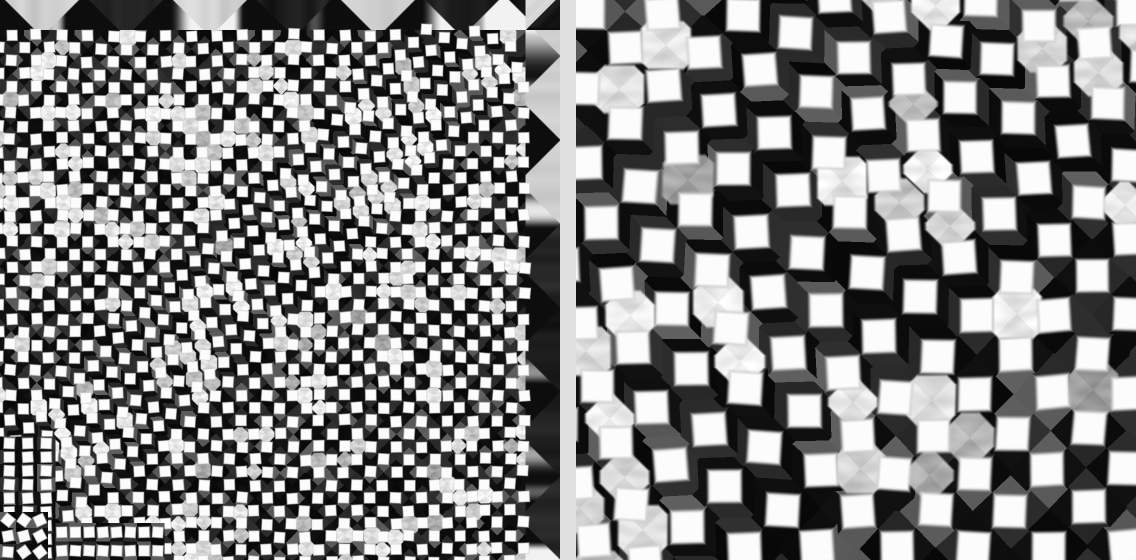
Left: the whole. Right: its middle third, enlarged.
A Shadertoy shader for this pattern:

```glsl
const float CELL = 0.0229;                // side of one checker cell
const float HALF_SIDE = 0.435;            // half side of a white square, in cells
const float SOFTNESS = 0.06;              // edge blur, in cells
const float JITTER = 0.14;                // scatter of the squares, in cells
const float TILT = 0.16;                  // random turn of the squares
const float WARP = 0.005;                 // slow bend of the lattice
const float SHEAR = 0.43;                 // slip per row inside the diagonal band
const vec2 BAND_ROWS = vec2(-5.0, 2.0);   // first and last slipping row
const vec2 EDGE = vec2(0.938, 0.946);     // where the squares end
const float WEDGE_WIDTH = 0.15;           // size of the large rim wedges
const float LIGHT_SHARE = 0.22;           // share of gaps filled with light
const float CLUSTERING = 0.7;             // clumping of the light gaps
const vec2 BRICK = vec2(0.033, 0.0245);   // spacing near the lower left corner
const float BLACK = 0.05, COAL = 0.17, SLATE = 0.36, SILVER = 0.82, WHITE = 0.99;

float hash(vec2 p) {
    vec3 q = fract(p.xyx * vec3(0.1031, 0.1030, 0.0973));
    q += dot(q, q.yzx + 33.33);
    return fract((q.x + q.y) * q.z);
}

float cornerSlope(vec2 cell, vec2 d) {
    float a = 6.2832 * hash(cell);
    return dot(vec2(cos(a), sin(a)), d);
}

// Gradient noise, about -0.7 to 0.7
float noise(vec2 p) {
    vec2 i = floor(p), f = p - i, s = f * f * (3.0 - 2.0 * f), o = vec2(1, 0);
    return mix(mix(cornerSlope(i, f), cornerSlope(i + o.xy, f - o.xy), s.x),
               mix(cornerSlope(i + o.yx, f - o.yx), cornerSlope(i + 1.0, f - 1.0), s.x), s.y);
}

vec2 rotate(vec2 p, float a) {
    float c = cos(a), s = sin(a);
    return vec2(c * p.x - s * p.y, s * p.x + c * p.y);
}

float chebyshev(vec2 p) { return max(abs(p.x), abs(p.y)); }

float slip(float row) { return SHEAR * clamp(row, BAND_ROWS.x, BAND_ROWS.y); }

vec2 latticeToCanvas(vec2 g) { return CELL * vec2(g.x + g.y, g.x - g.y); }

// Dark facet thrown outward by one side of a square
float facetTone(vec2 id, vec2 d) {
    float side = abs(d.x) > abs(d.y) ? sign(d.x) : 3.0 * sign(d.y);
    float h = hash(id + side * vec2(17.3, 41.7));
    return (h < 0.52 ? BLACK : h < 0.85 ? COAL : SLATE) + 0.04 * (hash(id + side) - 0.5);
}

// White square with a soft silver bevel over a ground tone
float paintSquare(float ground, float dist) {
    float tone = mix(WHITE, SILVER, smoothstep(0.76 * HALF_SIDE, HALF_SIDE, dist));
    return mix(tone, ground, smoothstep(-SOFTNESS, SOFTNESS, dist - HALF_SIDE));
}

// Streaks and wedges along the top and right rim
float rim(vec2 p) {
    vec2 r = p - EDGE;
    bool right = r.x > r.y;
    float along = min(r.x, r.y) > 0.0 ? p.x - p.y + 0.4 : right ? p.y : p.x;
    float lane = right ? 3.4 : 9.6;
    float streak = mix(BLACK, 0.95, smoothstep(0.02, 0.3, noise(vec2(along * 15.0, lane))));
    float k = floor(along / WEDGE_WIDTH);
    float f = abs(fract(along / WEDGE_WIDTH) - 0.5) * WEDGE_WIDTH;
    float h = hash(vec2(k, lane));
    float wedge = (h < 0.6 ? mix(BLACK, COAL, h * 1.6) : SILVER) + 0.1 * noise(vec2(along * 40.0, lane));
    return mix(wedge, streak, smoothstep(-0.002, 0.002, f - 0.012 - max(r.x, r.y)));
}

// Straight rows beside the lower left corner, tumbled in the corner itself
float bricks(vec2 p) {
    bool corner = chebyshev(p) < 0.0855;
    vec2 pitch = corner ? vec2(0.0285) : p.x < 3.0 * BRICK.x ? BRICK : BRICK.yx;
    vec2 id = floor(p / pitch);
    vec2 d = (p - (id + 0.5) * pitch) / CELL;
    d = rotate(d, (hash(id + 5.0) - 0.5) * (corner ? 1.5 : TILT));
    return paintSquare(facetTone(id, d), chebyshev(d));
}

float pattern(vec2 p) {
    if (p.x < 3.0 * BRICK.x && p.y < 9.0 * BRICK.y || p.x < 12.0 * BRICK.y && p.y < 2.0 * BRICK.x)
        return bricks(p);
    vec2 w = p + WARP * vec2(noise(p * 5.0), noise(p * 5.0 + 17.0));
    vec2 g = vec2(w.x + w.y, w.x - w.y) / (2.0 * CELL);
    float nearest = 100.0, ground = BLACK, light = 0.0, lightTone = SILVER;
    for (int b = -1; b <= 1; b++)
    for (int a = -1; a <= 1; a++) {
        float row = round(g.y) + float(b);
        float col = round(g.x - slip(row)) + float(a);
        vec2 id = vec2(col, row);
        vec2 scatter = vec2(hash(id + 3.1), hash(id + 8.7)) - 0.5;
        // Squares and their dark facets
        vec2 center = latticeToCanvas(vec2(col + slip(row), row));
        vec2 d = rotate((w - center) / CELL - JITTER * scatter, TILT * (hash(id) - 0.5));
        if (all(lessThan(center, EDGE)) && chebyshev(d) < nearest) {
            nearest = chebyshev(d);
            ground = facetTone(id, d);
        }
        // Light octagons in some of the gaps
        vec2 gap = latticeToCanvas(vec2(col + 0.5 + 0.5 * (slip(row) + slip(row + 1.0)), row + 0.5));
        if (hash(id + 61.0) < LIGHT_SHARE + CLUSTERING * noise(gap * 13.0)) {
            vec2 e = abs((w - gap) / CELL - 0.3 * scatter);
            float shape = max(e.x + e.y - mix(0.7, 1.1, hash(id + 23.0)), chebyshev(e) - 0.64);
            float cover = 1.0 - smoothstep(-SOFTNESS, SOFTNESS, shape);
            float tone = mix(0.6, 0.94, sqrt(hash(id + 37.0))) + (e.x > e.y ? 0.03 : -0.03);
            lightTone = mix(lightTone, tone, cover);
            light = max(light, cover);
        }
    }
    if (any(greaterThan(p, EDGE))) ground = rim(p);
    else ground = mix(ground, lightTone + 0.12 * noise(w * vec2(70.0, 160.0)), light);
    return paintSquare(ground, nearest);
}

void mainImage(out vec4 fragColor, in vec2 fragCoord) {
    // Four samples smooth the facet borders
    float tone = 0.0;
    for (int k = 0; k < 4; k++) {
        vec2 offset = 0.5 * vec2(k % 2, k / 2) - 0.25;
        tone += 0.25 * pattern((fragCoord + offset) / iResolution.xy);
    }
    fragColor = vec4(vec3(clamp(tone, 0.0, 1.0)), 1.0);
}
```
